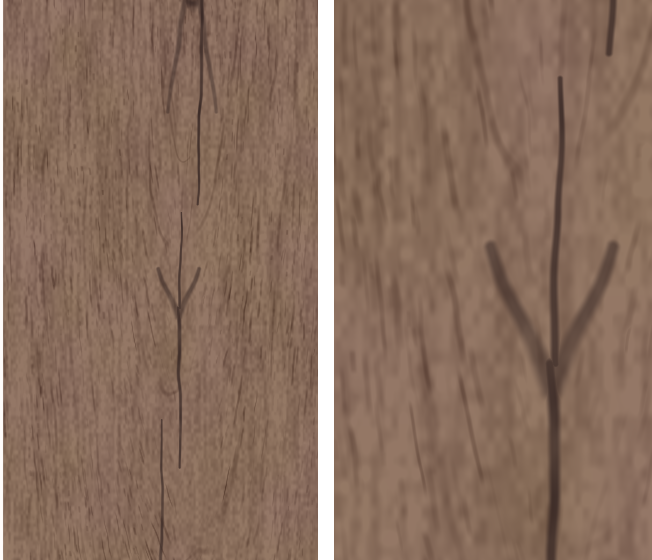
Left, the full canvas; right, a detail of the centre.
Write a WebGL 2 fragment shader that draws this texture.

```glsl
#version 300 es
precision highp float;
// Brown wood board with arched grain, short dark pores, staggered cracks and a pale left edge.
uniform vec2 u_resolution;
out vec4 fragColor;

#define LIGHT_WOOD vec3(0.580, 0.468, 0.397)
#define DARK_WOOD vec3(0.355, 0.252, 0.205)
#define CRACK_COLOR vec3(0.205, 0.145, 0.135)
#define EDGE_COLOR vec3(1.0, 0.99, 0.98)
#define EDGE_WIDTH 0.0055
#define ARCH_TAPER 0.15
#define RING_COUNT 27.0
#define RING_WIDTH 0.0042
#define PORE_WIDTH 0.0026
#define BASE_SHADE 0.19
#define GRAIN_CONTRAST 0.34

float hash(vec2 p) {
    vec3 q = fract(p.xyx * vec3(0.1031, 0.1030, 0.0973));
    q += dot(q, q.yzx + 33.33);
    return fract((q.x + q.y) * q.z);
}

float noise(vec2 p) {
    vec2 i = floor(p), f = fract(p);
    f = f * f * (3.0 - 2.0 * f);
    return mix(mix(hash(i), hash(i + vec2(1, 0)), f.x),
               mix(hash(i + vec2(0, 1)), hash(i + vec2(1, 1)), f.x), f.y);
}

// Signed horizontal distance from the heart of the arches.
float heartOffset(vec2 p) {
    return p.x - 0.318 - 0.025 * smoothstep(0.5, 1.0, p.y);
}

// Horizontal drift of the fibres per unit of height.
float fibreSlope(vec2 p) {
    float d = heartOffset(p);
    float s = ARCH_TAPER * ARCH_TAPER * (1.0 - p.y) * d / (d * d + 0.0008);
    return clamp(s, -0.4, 0.4);
}

// Broken growth lines along nested arches that close downwards.
float rings(vec2 p) {
    float d = heartOffset(p), t = ARCH_TAPER * (1.0 - p.y);
    float r = sqrt(d * d + t * t) + 0.0001;
    float steepness = max(length(vec2(d, ARCH_TAPER * t)) / r, 0.12);
    float phase = r * RING_COUNT + 0.9 * noise(p * vec2(9.0, 4.0))
                + 0.12 * noise(p * vec2(40.0, 30.0));
    float dist = abs(fract(phase) - 0.5) / (RING_COUNT * steepness);
    float strength = 0.3 + 0.7 * hash(vec2(floor(phase), 4.0 + step(0.0, d)));
    float breaks = smoothstep(0.25, 0.7, noise(p * vec2(55.0, 17.0) + 8.0));
    return strength * breaks * (1.0 - smoothstep(0.1, 1.0, dist / RING_WIDTH));
}

// Scattered dashes that follow the fibres.
float pores(vec2 p, vec2 cell, float seed) {
    vec2 home = floor(p / cell);
    float ink = 0.0;
    for (int j = -1; j <= 1; j++) {
        for (int i = -1; i <= 1; i++) {
            vec2 id = home + vec2(i, j);
            vec2 key = id + seed;
            vec2 center = (id + vec2(hash(key), hash(key + 71.0))) * cell;
            vec2 q = p - center;
            q.x -= q.y * fibreSlope(center) + 0.003 * (noise(p * vec2(30.0, 45.0) + seed) - 0.5);
            float halfLength = cell.y * mix(0.15, 0.6, hash(key + 23.0));
            float width = PORE_WIDTH * mix(0.6, 1.4, hash(key + 47.0));
            float cluster = smoothstep(0.25, 0.75, noise(center * vec2(32.0, 4.0) + seed));
            float strength = cluster * mix(0.15, 1.0, hash(key + 95.0));
            float body = 1.0 - smoothstep(0.15, 1.0, abs(q.x) / width);
            float ends = 1.0 - smoothstep(0.5, 1.0, abs(q.y) / halfLength);
            ink = max(ink, strength * body * ends);
        }
    }
    return ink;
}

// Wavering dark split from a to b, thinner towards b.
float crack(vec2 p, vec2 a, vec2 b, float width) {
    p.x += 0.005 * (noise(vec2(p.y * 24.0, a.x * 90.0)) - 0.5);
    vec2 ab = b - a;
    float h = clamp(dot(p - a, ab) / dot(ab, ab), 0.0, 1.0);
    float dist = length(p - a - ab * h) / (width * mix(1.0, 0.55, h));
    return (1.0 - smoothstep(0.2, 1.0, dist)) * mix(0.65, 1.0, noise(p * vec2(60.0, 35.0)));
}

void main() {
    vec2 p = gl_FragCoord.xy / u_resolution.y;

    // Fine fibres, speckle and broad mottling
    vec2 fibre = vec2(p.x - fibreSlope(p) * 0.03, p.y);
    float shade = BASE_SHADE;
    shade += GRAIN_CONTRAST * (noise(fibre * vec2(170.0, 14.0)) - 0.5);
    shade += GRAIN_CONTRAST * (noise(p * vec2(230.0, 130.0) + 5.0) - 0.5);
    shade += 0.22 * (noise(p * vec2(26.0, 7.0) + 31.0) - 0.5);

    // Growth lines and pores
    shade += 0.42 * rings(p);
    shade += 0.52 * pores(p, vec2(0.017, 0.075), 11.0);
    shade += 0.36 * pores(p, vec2(0.011, 0.036), 57.0);
    vec3 color = mix(LIGHT_WOOD, DARK_WOOD, clamp(shade, 0.0, 1.15));
    float blush = noise(p * vec2(16.0, 11.0) + 77.0) - 0.5;
    color += blush * vec3(0.004, -0.006, 0.022);

    // Staggered cracks
    float split = crack(p, vec2(0.362, 1.02), vec2(0.353, 0.635), 0.0055);
    split = max(split, crack(p, vec2(0.322, 0.45), vec2(0.323, 0.62), 0.0042));
    split = max(split, crack(p, vec2(0.319, 0.45), vec2(0.322, 0.165), 0.0056));
    split = max(split, 0.9 * crack(p, vec2(0.287, -0.02), vec2(0.290, 0.25), 0.0048));

    // Forked arms and the knot at the top
    vec2 fork = vec2(abs(p.x - 0.319), p.y);
    split = max(split, 0.62 * crack(fork, vec2(0.002, 0.435), vec2(0.036, 0.52), 0.0095));
    vec2 collar = vec2(abs(p.x - 0.343), p.y);
    split = max(split, 0.6 * crack(collar, vec2(0.012, 1.0), vec2(0.043, 0.80), 0.0085));
    float knot = length((p - vec2(0.343, 0.995)) * vec2(1.0, 1.4));
    split = max(split, 0.9 * (1.0 - smoothstep(0.008, 0.03, knot + 0.012 * noise(p * 90.0))));
    color = mix(color, CRACK_COLOR, 0.92 * split);

    // Pale left edge
    float soft = max(0.0012, 0.7 / u_resolution.y);
    color = mix(EDGE_COLOR, color, smoothstep(EDGE_WIDTH - soft, EDGE_WIDTH + soft, p.x));
    fragColor = vec4(color, 1.0);
}
```
